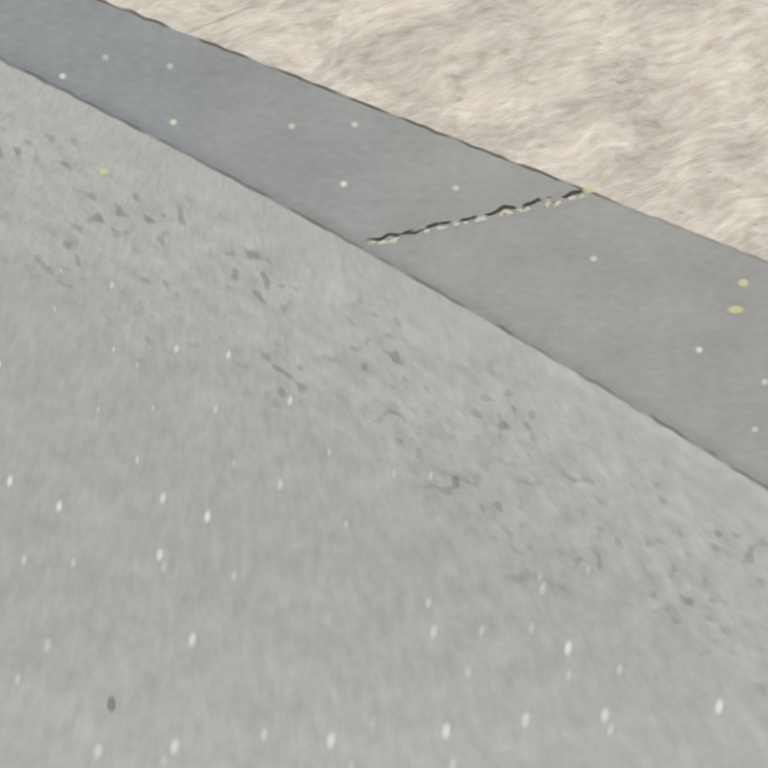
Write a three.js fragment shader that draws this texture.

```glsl
varying vec2 vUv;

vec2 hash2(vec2 p) {
  vec3 q = fract(p.xyx * vec3(0.1031, 0.103, 0.0973));
  q += dot(q, q.yzx + 33.33);
  return fract((q.xx + q.yz) * q.zy);
}

float corner(vec2 cell, vec2 offset, vec2 f) {
  return dot(hash2(cell + offset) * 2.0 - 1.0, f - offset);
}

float gradientNoise(vec2 p) {
  vec2 i = floor(p), f = fract(p);
  vec2 u = f * f * f * (f * (f * 6.0 - 15.0) + 10.0);
  return mix(mix(corner(i, vec2(0, 0), f), corner(i, vec2(1, 0), f), u.x),
             mix(corner(i, vec2(0, 1), f), corner(i, vec2(1, 1), f), u.x), u.y);
}

float fbm(vec2 p) {
  float sum = 0.0, amplitude = 0.6;
  for (int i = 0; i < 4; i++) {
    sum += amplitude * gradientNoise(p);
    p = mat2(1.6, 1.2, -1.2, 1.6) * p + 11.3;
    amplitude *= 0.55;
  }
  return sum;
}

// One soft jittered ellipse of random strength in some of the cells
float flecks(vec2 p, float cells, vec2 size, float density) {
  vec2 cell = floor(p * cells), random = hash2(cell + 5.0), kind = hash2(cell + 91.0);
  vec2 d = (fract(p * cells) - 0.2 - 0.6 * random) / (size * cells);
  return (1.0 - smoothstep(0.15, 1.0, length(d))) * step(kind.x, density) * mix(0.45, 1.0, kind.y);
}

float spot(vec2 p, vec2 center, vec2 size) {
  return 1.0 - smoothstep(0.4, 1.0, length((p - center) / size));
}

vec3 pavement(vec2 p) {
  vec2 warped = p + 0.025 * vec2(gradientNoise(p * 11.0), gradientNoise(p * 11.0 + 31.0));
  float patches = fbm(mat2(0.94, -0.34, 0.34, 0.94) * warped * vec2(8.0, 19.0));
  float grain = fbm(mat2(0.96, -0.28, 0.28, 0.96) * warped * vec2(38.0, 115.0));
  vec3 color = mix(vec3(0.755, 0.72, 0.675), vec3(0.865, 0.83, 0.78), smoothstep(-0.35, 0.35, patches));
  color += vec3(0.16, 0.165, 0.17) * grain;
  color -= 0.07 * smoothstep(0.1, 0.4, fbm(warped * vec2(24.0, 60.0) + 4.0));
  // Curved scuff and short slab joint
  float scuff = abs(length((p - vec2(0.58, 0.93)) * vec2(1.0, 1.7)) - 0.1);
  color -= 0.05 * (1.0 - smoothstep(0.0, 0.025, scuff)) * smoothstep(0.6, 0.48, p.x);
  float joint = abs(p.y - 0.96 - 0.4 * (p.x - 0.25));
  return color - 0.08 * (1.0 - smoothstep(0.0, 0.004, joint)) * smoothstep(0.23, 0.26, p.x) * smoothstep(0.36, 0.31, p.x);
}

vec3 curb(vec2 p, float wobble) {
  vec3 color = mix(vec3(0.57, 0.585, 0.588), vec3(0.622, 0.62, 0.604), smoothstep(0.0, 0.75, p.x));
  color += 0.05 * fbm(p * vec2(9.0, 16.0)) + 0.045 * fbm(p * vec2(60.0, 120.0));
  // Broken joint with pale grit along its lower lip
  float along = (p.x - 0.475) / 0.285;
  float gap = p.y - mix(0.684, 0.75, along) - 0.008 * wobble;
  float span = smoothstep(-0.01, 0.06, along) * smoothstep(1.03, 0.98, along);
  float grit = smoothstep(-0.05, 0.2, gradientNoise(p * 100.0));
  color = mix(color, vec3(0.82, 0.79, 0.7), 0.85 * grit * span * (1.0 - smoothstep(0.001, 0.005, abs(gap + 0.004))));
  float broken = smoothstep(-0.3, 0.05, gradientNoise(p * vec2(60.0, 90.0) + 17.0));
  float crack = 1.0 - smoothstep(0.0005, 0.0045, abs(gap - 0.001));
  return mix(color, vec3(0.25, 0.24, 0.22), 0.85 * span * crack * broken);
}

vec3 road(vec2 p, float belowCurb) {
  // Streaks fan out from a point beyond the top edge
  vec2 ray = p - vec2(0.3, 1.2);
  vec2 fan = vec2(atan(ray.x, -ray.y), log(length(ray)));
  float streak = fbm(fan * vec2(70.0, 28.0));
  float gutter = smoothstep(0.33, 0.08, belowCurb + 0.08 * fbm(p * 7.0));
  vec3 color = mix(vec3(0.662, 0.662, 0.653), vec3(0.692, 0.693, 0.67), gutter);
  color += 0.025 * smoothstep(0.25, 0.0, p.y) + 0.06 * streak;
  color += 0.05 * fbm(p * vec2(13.0, 20.0)) + 0.035 * fbm(p * vec2(40.0, 55.0));
  // Soft slanted scratches in the worn band beside the curb
  float band = smoothstep(0.02, 0.1, belowCurb) * smoothstep(0.34, 0.18, belowCurb + 0.1 * gradientNoise(p * 9.0));
  vec2 slant = mat2(0.77, 0.64, -0.64, 0.77) * p;
  float scratches = fbm(slant * vec2(24.0, 62.0));
  float pits = smoothstep(0.08, 0.4, gradientNoise(slant * vec2(48.0, 75.0) + 8.0));
  float clumps = smoothstep(-0.25, 0.25, gradientNoise(p * 13.0 + 3.0));
  color += band * (0.08 * scratches - 0.1 * pits * clumps);
  // Repeated curved scrapes
  for (int i = 0; i < 4; i++) {
    float k = float(i);
    vec2 d = p - vec2(0.33 + 0.125 * k, 0.67 - 0.142 * k);
    float arc = abs(d.y + 0.28 * d.x + 4.0 * d.x * d.x + 0.012 * scratches);
    color -= 0.075 * (1.0 - smoothstep(0.0, 0.012, arc)) * smoothstep(0.065, 0.02, abs(d.x))
           * smoothstep(-0.25, 0.2, scratches);
  }
  // Pale stones, longer toward the viewer
  float near = 1.0 - p.y;
  vec2 leaning = vec2(p.x - 0.12 * p.y, p.y);
  float open = smoothstep(0.17, 0.25, belowCurb);
  float stones = flecks(leaning, 10.0, vec2(0.0085, 0.016) * (0.15 + 0.85 * near), 0.55);
  float dust = flecks(leaning + 0.37, 15.0, vec2(0.007, 0.013) * near, 0.35);
  color = mix(color, vec3(0.88, 0.88, 0.86), open * max(0.95 * stones, 0.5 * dust));
  return color - 0.15 * spot(p, vec2(0.145, 0.083), vec2(0.008, 0.014));
}

void main() {
  vec2 p = vUv;
  float wobble = gradientNoise(p * 45.0), chips = gradientNoise(p * 28.0 + 40.0);
  float upper = p.y - (1.051 - 0.392 * p.x) - 0.003 * wobble;
  float lower = p.y - (0.922 - 0.49 * p.x - 0.07 * p.x * p.x) - 0.003 * wobble;

  vec3 color = mix(road(p, -lower), curb(p, wobble), smoothstep(-0.003, 0.003, lower));
  color = mix(color, pavement(p), smoothstep(-0.002, 0.002, upper));

  // Broken foot shadow, pale ledge below it and dark upper seam
  color -= 0.12 * (1.0 - smoothstep(0.0, 0.005, abs(lower - 0.001))) * smoothstep(-0.35, 0.25, chips);
  color -= 0.04 * smoothstep(0.025, 0.0, lower) * smoothstep(-0.004, 0.0, lower);
  color += 0.025 * smoothstep(-0.025, -0.01, lower) * smoothstep(-0.001, -0.006, lower) * smoothstep(0.5, 0.85, p.x);
  float seam = 1.0 - smoothstep(0.0, 0.004, abs(upper));
  float seamStrength = smoothstep(-0.4, 0.2, chips) * mix(0.8, 0.3, smoothstep(0.72, 0.85, p.x));
  color = mix(color, vec3(0.36, 0.34, 0.31), seam * seamStrength);

  // Litter on the curb, then yellowed leaves
  float onCurb = smoothstep(0.0, 0.01, lower) * smoothstep(0.0, -0.01, upper);
  color = mix(color, vec3(0.88, 0.86, 0.78), onCurb * flecks(p + 0.13, 13.0, vec2(0.007, 0.006), 0.35));
  float leaves = max(spot(p, vec2(0.968, 0.632), vec2(0.009, 0.007)), spot(p, vec2(0.958, 0.597), vec2(0.014, 0.007)));
  leaves = max(leaves, max(spot(p, vec2(0.767, 0.753), vec2(0.012, 0.006)), spot(p, vec2(0.135, 0.777), vec2(0.008, 0.005))));
  color = mix(color, vec3(0.81, 0.79, 0.6), 0.85 * leaves);
  gl_FragColor = vec4(color, 1.0);
}
```
